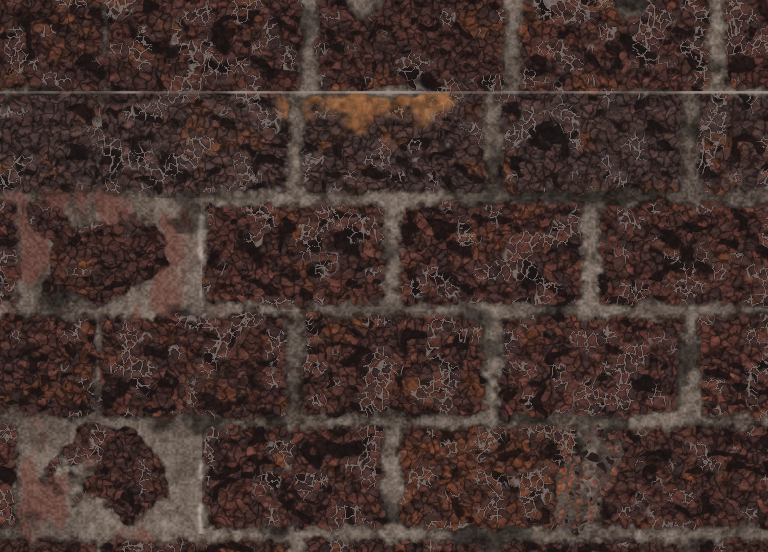
Give the GLSL for this texture, as a WebGL 1 fragment shader.

```glsl
precision highp float;
// A weathered wall of pitted red-brown stone blocks in sandy mortar, five courses
// in running bond below a cut seam. Rounded boxes with noisy edges give the blocks,
// cellular noise their pores and pale flecks. One unit is the height of a course.
uniform vec2 u_resolution;

float hash(vec2 p) {
  return fract(sin(dot(p, vec2(127.1, 311.7))) * 43758.5453);
}

float noise(vec2 p) {
  vec2 i = floor(p), f = fract(p);
  f = f * f * (3.0 - 2.0 * f);
  return mix(mix(hash(i), hash(i + vec2(1, 0)), f.x),
             mix(hash(i + vec2(0, 1)), hash(i + vec2(1, 1)), f.x), f.y);
}

float fbm(vec2 p) {
  float sum = 0.0, amp = 0.53;
  for (int i = 0; i < 4; i++) {
    sum += amp * noise(p);
    p = mat2(1.6, 1.2, -1.2, 1.6) * p + 7.3;
    amp *= 0.5;
  }
  return sum;
}

// Nearest distance, second nearest distance, random value of the cell
vec3 cells(vec2 p) {
  vec2 i = floor(p), f = fract(p);
  vec3 r = vec3(8.0, 8.0, 0.0);
  for (int y = -1; y <= 1; y++) {
    for (int x = -1; x <= 1; x++) {
      vec2 o = vec2(float(x), float(y));
      vec2 jitter = vec2(hash(i + o), hash(i + o + 41.3));
      float d = length(o + jitter - f);
      if (d < r.x) r = vec3(d, r.x, hash(i + o + 17.9));
      else r.y = min(r.y, d);
    }
  }
  return r;
}

float roundBox(vec2 p, vec2 b, float radius) {
  vec2 q = abs(p) - b + radius;
  return length(max(q, 0.0)) + min(max(q.x, q.y), 0.0) - radius;
}

void main() {
  float px = 4.93 / u_resolution.y;
  vec2 p = vec2(gl_FragCoord.x, u_resolution.y - gl_FragCoord.y) * px;
  float above = 1.0 - smoothstep(0.82 - px, 0.82 + px, p.y);
  float broad = fbm(p * 1.7 + 3.0);
  float mid = fbm(p * 5.0);
  float fine = fbm(p * 17.0 + 20.0);

  // Courses, with the top one shifted at the seam
  float v = p.y - 0.77 - 0.11 * step(p.y, 0.82);
  float row = floor(v);
  float odd = mod(row, 2.0) * step(0.0, row);
  float pitch = row < 0.0 ? 1.82 : 1.76;
  float x = p.x - odd * 0.24 * smoothstep(1.3, 0.1, p.x);
  float u = (x - (row < 0.0 ? 0.94 : 0.875 * (1.0 + odd))) / pitch;
  float col = floor(u);
  float seed = hash(vec2(col, row) + 5.0);
  vec2 q = vec2((fract(u) - 0.5) * pitch, fract(v) - 0.5);
  vec2 size = vec2(pitch * 0.5 - 0.085, 0.425 + 0.02 * seed);
  size.x += 0.07 * (1.0 - odd) * step(p.x, 1.7);

  // Ragged block edges, and plaster smeared over the left of the odd courses
  float d = roundBox(q, size, 0.09);
  d += (mid - 0.5) * 0.13 + (fine - 0.5) * 0.1;
  float plaster = odd * step(p.x, 1.8) * step(0.2, p.x);
  d += plaster * (0.13 + 0.9 * (fbm(p * 2.6 + 11.0) - 0.47));
  float cap = length(vec2(abs(p.x - 4.44) - 1.18, p.y)) - 0.16 + 0.12 * (mid - 0.5);
  d = max(d, -cap);

  // Rubble wedged into the lowest full course
  vec2 r = p - vec2(5.25 - 0.25 * (p.y - 4.28), 4.28);
  float rubble = length(r / vec2(0.25, 0.55)) + (mid - 0.5) * 0.7 + (fine - 0.5) * 0.5;
  rubble = 1.0 - smoothstep(0.85, 1.0, rubble);

  // Sandy mortar with stains and reddish paint remains
  float sand = noise(p * 52.0) - 0.5;
  vec3 mortar = mix(vec3(0.31, 0.265, 0.24), vec3(0.47, 0.415, 0.375), smoothstep(0.25, 0.7, broad));
  mortar += 0.13 * sand + 0.22 * (fine - 0.5);
  float paint = smoothstep(0.5, 0.65, fbm(p * vec2(4.0, 2.2) + 31.0)) * smoothstep(2.2, 1.5, p.x);
  mortar = mix(mortar, vec3(0.42, 0.25, 0.22) + 0.12 * sand, paint * 0.65 * step(1.7, p.y));
  mortar *= 1.0 - 0.45 * smoothstep(0.56, 0.72, fbm(p * vec2(2.4, 3.5) + 50.0));
  float streak = exp(-pow((p.x - 1.8 + 0.05 * (mid - 0.5)) / 0.025, 2.0));
  mortar += 0.2 * streak * odd * smoothstep(0.4, 0.6, mid);

  // Porous stone: lumps, shaded relief, deep pits
  vec2 w = p * vec2(12.0, 13.0) + 1.6 * vec2(mid, fine);
  vec3 c = cells(w);
  float gap = c.y - c.x;
  float relief = fbm(p * 13.0 + vec2(20.0, 20.3)) - fbm(p * 13.0 + 20.0);
  vec3 lump = mix(vec3(0.2, 0.145, 0.14), vec3(0.34, 0.2, 0.17), c.z * (0.6 + 0.4 * seed));
  lump = mix(lump, vec3(0.245, 0.205, 0.2), 0.5 * step(row, 0.5) * (1.0 - above));
  float rustBlock = step(2.5, row) * odd * step(0.5, col) * step(col, 1.5);
  float rust = max(0.6 * rustBlock, 0.7 * smoothstep(0.57, 0.7, fbm(p * 4.0 + 70.0)));
  lump = mix(lump, vec3(0.37, 0.215, 0.14), rust * c.z);
  vec3 stone = lump * (0.62 + 0.5 * smoothstep(0.0, 0.4, gap)) * (1.0 + 1.5 * relief);
  float pit = smoothstep(0.36, 0.2, noise(p * vec2(9.0, 12.0) + 3.0 * mid));
  stone = mix(stone, vec3(0.085, 0.065, 0.065), 0.8 * pit);

  // Pale flecks in the pores, and an ochre patch under the seam
  float fleckArea = smoothstep(0.56, 0.76, noise(p * 7.0 + 90.0) + 0.2 * (seed - 0.5) + 0.12 * above);
  float fleck = smoothstep(0.2, 0.04, gap) * fleckArea;
  stone = mix(stone, vec3(0.55, 0.5, 0.48), 0.75 * fleck);
  float ochre = length((p - vec2(3.2, 0.9)) / vec2(0.75, 0.25)) + 1.2 * (mid - 0.5);
  ochre = (1.0 - smoothstep(0.6, 1.0, ochre)) * (1.0 - above);
  stone = mix(stone, vec3(0.56, 0.37, 0.23) * (0.55 + fine), ochre * 0.8);

  // Blocks over mortar, shadowed along their edges
  float edge = 0.012 + px;
  mortar *= 1.0 - 0.3 * smoothstep(0.06, 0.0, d);
  vec3 color = mix(stone, mortar, smoothstep(-edge, edge, d));
  vec3 fill = mix(mortar * 1.12, stone * 1.3, smoothstep(0.2, 0.4, gap));
  color = mix(color, fill, rubble);

  // Bright cut line along the seam
  float seam = 1.0 - smoothstep(0.006, 0.006 + px, abs(p.y - 0.825));
  color = mix(color, vec3(0.6, 0.55, 0.52), seam * (0.35 + 0.6 * smoothstep(0.35, 0.6, broad)));
  gl_FragColor = vec4(color, 1.0);
}
```
